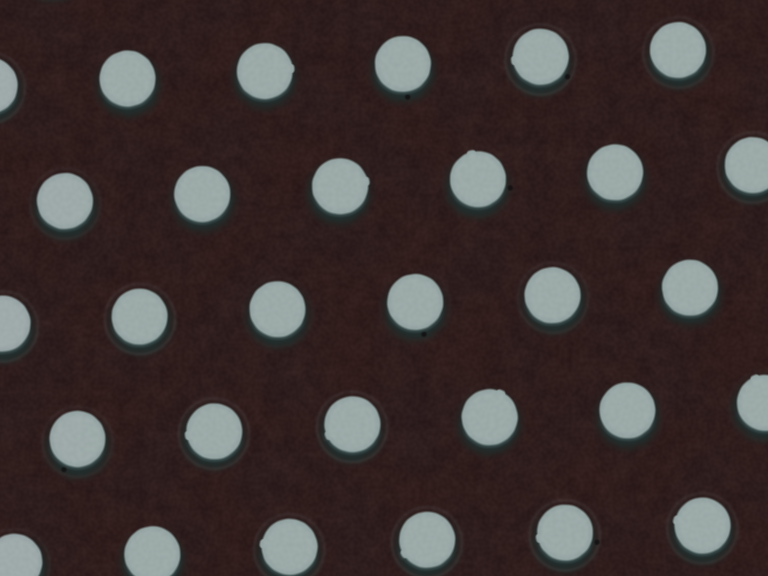
Give the GLSL for this pattern, as a WebGL 2 fragment shader.

```glsl
#version 300 es
precision highp float;

uniform vec2 u_resolution;
out vec4 fragColor;

float hash(vec2 p) {
    vec3 q = fract(p.xyx * vec3(0.1031, 0.1030, 0.0973));
    q += dot(q, q.yzx + 33.33);
    return fract((q.x + q.y) * q.z);
}

vec2 direction(float turn) {
    return vec2(cos(6.2832 * turn), sin(6.2832 * turn));
}

float corner(vec2 cell, vec2 offset) {
    return dot(direction(hash(cell + 80.0)), offset);
}

float gradientNoise(vec2 p) {
    vec2 i = floor(p), f = fract(p);
    vec2 u = f * f * f * (f * (f * 6.0 - 15.0) + 10.0);
    vec2 e = vec2(1.0, 0.0);
    return mix(mix(corner(i, f), corner(i + e, f - e), u.x),
               mix(corner(i + e.yx, f - e.yx), corner(i + e.xx, f - e.xx), u.x), u.y);
}

// Mottled brown sheet
vec3 groundColor(vec2 p) {
    float mottle = 0.6 * gradientNoise(p * 24.0) + 0.6 * gradientNoise(p * 55.0 + 9.0);
    float grain = gradientNoise(p * 140.0 + 31.0);
    vec3 color = vec3(0.182, 0.113, 0.111);
    color += mottle * vec3(0.035, 0.030, 0.022) + grain * 0.022;
    return color + gradientNoise(p * 9.0 + 5.0) * vec3(0.010, 0.0, -0.006);
}

// One bright hole with its shaded lower wall
vec3 drawHole(vec3 color, vec2 p, vec2 center, vec2 id) {
    float seedA = hash(id + 17.0), seedB = hash(id + 43.0), seedC = hash(id + 71.0);
    vec2 q = p - center - 0.0014 * (vec2(seedA, seedB) - 0.5);
    float dist = length(q);
    vec2 dir = q / max(dist, 1e-4);
    float edge = max(0.0028, 0.8 / u_resolution.y);

    // Soft shadow, shifted downward, with a faint outer ring on some holes
    vec2 shift = vec2(0.004 * (seedB - 0.5), 0.010 + 0.003 * seedA);
    float shade = length(q + shift) - 0.0486;
    shade += 0.003 * gradientNoise(p * 70.0);
    color = mix(color, vec3(0.145, 0.148, 0.142), 0.85 * (1.0 - smoothstep(0.001, 0.019, shade)));
    color = mix(color, vec3(0.125, 0.185, 0.180), 0.8 * (1.0 - smoothstep(-0.006, 0.008, shade)));
    float ring = length(q + shift * 0.4) - 0.061;
    color += vec3(0.035, 0.045, 0.045) * smoothstep(0.35, 0.9, seedC) * exp(-ring * ring / 1.2e-5);

    // Dark speck beside the rim
    vec2 speck = 0.058 * direction(0.45 + 0.6 * seedB);
    float speckMask = 1.0 - smoothstep(0.002, 0.007, length(q - speck));
    color = mix(color, vec3(0.065, 0.055, 0.06), 0.8 * step(0.6, seedA) * speckMask);

    // Slightly uneven rim with an occasional burr
    float radius = 0.0486 + 0.0007 * gradientNoise(dir * 3.0 + id * 7.3);
    float burr = smoothstep(0.982, 1.0, dot(dir, direction(0.6 * seedC)));
    radius += 0.0032 * burr * step(0.6, seedB);
    float d = dist - radius;

    // Teal glint on the lower wall
    float wall = smoothstep(0.1, 0.9, -dir.y) * (1.0 - smoothstep(0.0, 0.008, d));
    color = mix(color, vec3(0.28, 0.36, 0.365), 0.65 * wall);

    // Pale opening
    vec3 light = vec3(0.612, 0.670, 0.660) + 0.018 * gradientNoise(p * 120.0);
    light -= vec3(0.035, 0.030, 0.026) * smoothstep(-0.012, 0.0, d);
    light += vec3(0.012, -0.002, 0.010) * (1.0 - smoothstep(0.0, 0.25, p.x));
    return mix(color, light, 1.0 - smoothstep(-edge, edge, d));
}

void main() {
    vec2 p = gl_FragCoord.xy / u_resolution.y;
    vec3 color = groundColor(p);

    // Slanted, staggered lattice
    mat2 lattice = mat2(0.2389, 0.0124, 0.1088, 0.2128);
    vec2 origin = vec2(0.7205, 0.4757);
    vec2 cell = floor(inverse(lattice) * (p - origin));
    for (int y = 0; y <= 1; y++) {
        for (int x = 0; x <= 1; x++) {
            vec2 id = cell + vec2(x, y);
            color = drawHole(color, p, origin + lattice * id, id);
        }
    }
    fragColor = vec4(color, 1.0);
}
```
